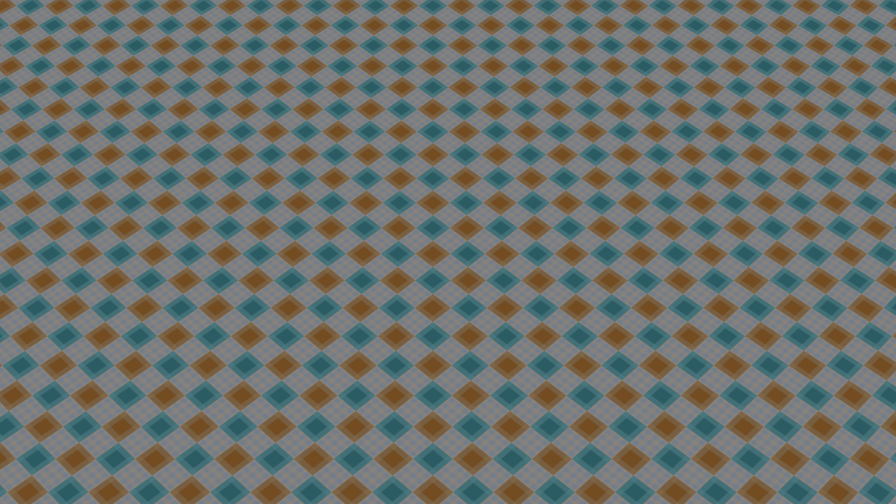
Write a Shadertoy shader that draws this pattern.

```glsl
#define VANISH_X 0.859
#define COLUMN_SCALE 0.0242
#define COLUMN_HORIZON 2.345
#define ROW_HORIZON 2.986
#define ROW_SCALE 233.8
#define ROW_OFFSET 78.0
#define CORE_HALF 0.28
#define MESH_COUNT 3.0

const vec3 TEAL_CORE = vec3(0.17, 0.36, 0.39);
const vec3 TEAL_RING = vec3(0.26, 0.435, 0.46);
const vec3 BROWN_CORE = vec3(0.45, 0.30, 0.13);
const vec3 BROWN_RING = vec3(0.47, 0.37, 0.25);
const vec3 COOL_GREY = vec3(0.45, 0.49, 0.54);
const vec3 WARM_GREY = vec3(0.54, 0.51, 0.48);

// Receding plane: columns spread and rows widen toward the viewer.
vec2 floorGrid(vec2 p) {
    float depth = 1.0 - p.y;
    float column = (p.x - VANISH_X) / (COLUMN_SCALE * (depth + COLUMN_HORIZON));
    float row = ROW_OFFSET - ROW_SCALE / (depth + ROW_HORIZON);
    return vec2(column, row);
}

// One inside the given distance, zero outside, with a soft edge.
vec2 band(vec2 dist, float halfWidth, vec2 soft) {
    return 1.0 - smoothstep(halfWidth - soft, halfWidth + soft, dist);
}

// A woven square: dark core, lighter ring, palest at the corners.
vec3 wovenSquare(vec3 ring, vec3 core, vec2 inner) {
    float corner = (1.0 - inner.x) * (1.0 - inner.y);
    return mix(ring, core, inner.x * inner.y) + 0.025 * corner;
}

void mainImage(out vec4 fragColor, in vec2 fragCoord) {
    vec2 grid = floorGrid(fragCoord / iResolution.y);

    // Diagonal axes turn the diamonds into unit squares.
    vec2 weave = vec2(grid.x + grid.y, grid.x - grid.y);
    vec2 soft = clamp(0.6 * fwidth(weave), 0.001, 0.2);

    // Alternating stripes and the core inside each stripe.
    vec2 odd = band(abs(mod(weave, 2.0) - 1.0), 0.5, soft);
    vec2 inner = band(abs(fract(weave + 0.5) - 0.5), CORE_HALF, soft);

    // Fine mesh across the grey squares.
    vec2 meshDist = abs(fract(weave * MESH_COUNT) - 0.5);
    vec2 mesh = band(meshDist, 0.25, min(MESH_COUNT * soft, 0.25));
    vec3 grey = mix(COOL_GREY, WARM_GREY, 0.5 * (mesh.x + mesh.y));

    // Equal stripes give a colour, unequal stripes give grey.
    float teal = (1.0 - odd.x) * (1.0 - odd.y);
    float brown = odd.x * odd.y;
    vec3 color = grey * (1.0 - teal - brown);
    color += teal * wovenSquare(TEAL_RING, TEAL_CORE, inner);
    color += brown * wovenSquare(BROWN_RING, BROWN_CORE, inner);

    fragColor = vec4(color, 1.0);
}
```
